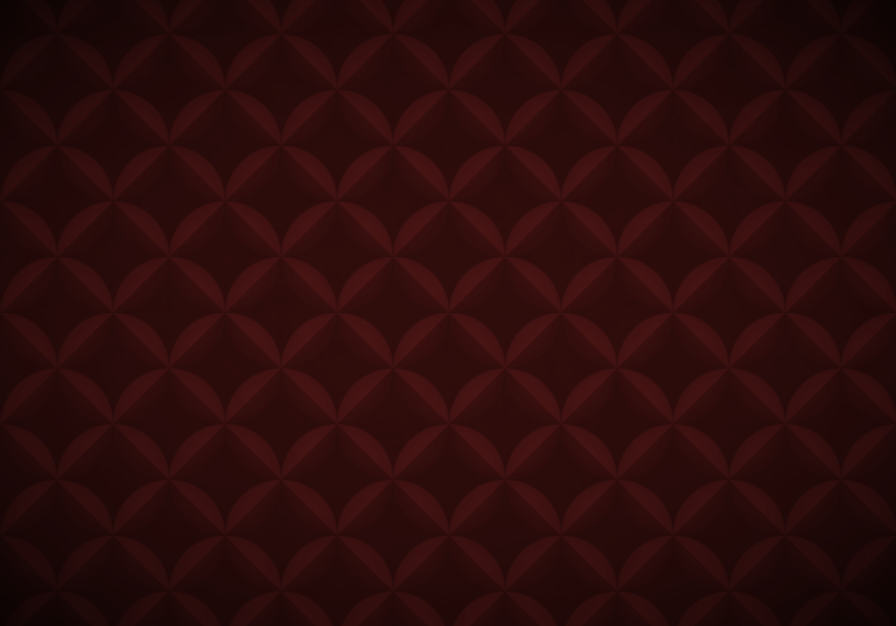
Give the GLSL for this pattern, as a WebGL 1 fragment shader.

```glsl
precision highp float;
// Dark red wallpaper of overlapping circles whose petals are folded along their axis, under a vignette.
uniform vec2 u_resolution;

vec2 hashGradient(vec2 cell) {
  vec2 h = vec2(dot(cell, vec2(127.1, 311.7)), dot(cell, vec2(269.5, 183.3)));
  return fract(sin(h) * 43758.5) * 2.0 - 1.0;
}

float gradientNoise(vec2 p) {
  vec2 i = floor(p), f = fract(p);
  vec2 w = f * f * f * (f * (f * 6.0 - 15.0) + 10.0);
  float bottom = mix(dot(hashGradient(i), f),
                     dot(hashGradient(i + vec2(1.0, 0.0)), f - vec2(1.0, 0.0)), w.x);
  float top = mix(dot(hashGradient(i + vec2(0.0, 1.0)), f - vec2(0.0, 1.0)),
                  dot(hashGradient(i + 1.0), f - 1.0), w.x);
  return mix(bottom, top, w.y);
}

void main() {
  vec2 uv = gl_FragCoord.xy / u_resolution;

  // Eight repeats across, measured from a petal junction near the top left
  vec2 p = (gl_FragCoord.xy - vec2(0.0, u_resolution.y)) * 8.0 / u_resolution.x;
  p = (p + vec2(-0.01, 0.802)) / vec2(1.0, 0.995);
  float soft = 0.008 + 6.0 / u_resolution.x;

  // Offsets from the nearest centres of two interleaved circle grids
  vec2 a = fract(p + vec2(0.0, 0.5)) - 0.5;
  vec2 b = fract(p + vec2(0.5, 0.0)) - 0.5;

  // A petal is the overlap of two circles; its fold lies midway between them
  float rim = 0.5 - max(length(a), length(b));
  float petal = smoothstep(-soft, soft, rim);
  float fold = (dot(a, a) - dot(b, b)) * 0.7071;
  fold *= a.y > b.y ? 1.0 : -1.0;
  float lit = smoothstep(-soft, soft, fold);

  // Lit upper half, shaded lower half, flat ground between petals
  float belly = smoothstep(0.0, 0.15, rim);
  vec3 upper = mix(vec3(0.262, 0.072, 0.070), vec3(0.288, 0.079, 0.078), belly);
  vec3 lower = mix(vec3(0.198, 0.054, 0.050), vec3(0.222, 0.060, 0.057), belly);
  vec3 ground = vec3(0.182, 0.050, 0.045) * (1.0 + 0.04 * a.y * b.y);
  vec3 color = mix(ground, mix(lower, upper, lit), petal);

  // Faint cloth mottling
  color *= 1.0 + 0.04 * gradientNoise(p * 5.0) + 0.03 * gradientNoise(p * 17.0);

  // Vignette
  vec2 c = uv * 2.0 - 1.0;
  color *= 1.0 - 0.31 * pow(dot(c, c), 1.3);

  gl_FragColor = vec4(color, 1.0);
}
```
